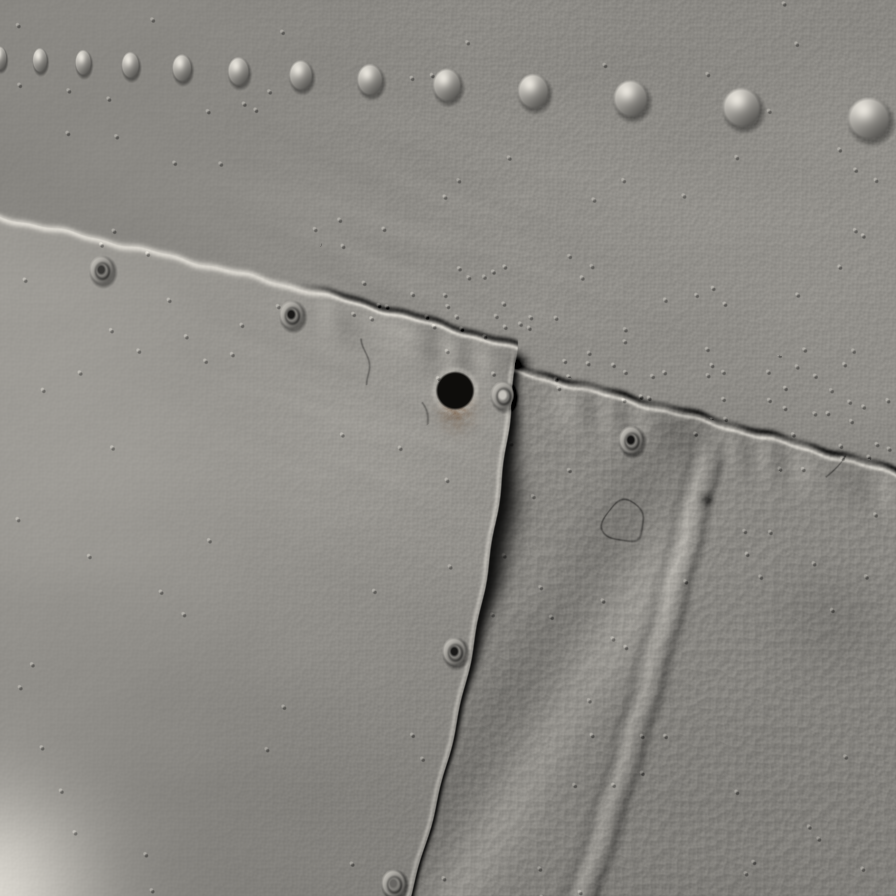
Reproduce this texture procedurally as a WebGL 1 fragment shader.

```glsl
precision highp float;
uniform vec2 u_resolution;

float glow(float d, float w) { return exp(-d * d / (w * w)); }
float spot(vec2 d, float w) { return glow(length(d), w); }
float fill(float d, float w) { return 1.0 - smoothstep(-w, w, d); }

vec2 hash2(vec2 p) {
  vec3 a = fract(p.xyx * vec3(0.1031, 0.103, 0.0973));
  a += dot(a, a.yzx + 33.33);
  return fract((a.xx + a.yz) * a.zy);
}

// Distance to the nearest seed, and that seed's random id
vec2 cells(vec2 p) {
  vec2 best = vec2(9.0, 0.0);
  for (int j = -1; j <= 1; j++)
    for (int i = -1; i <= 1; i++) {
      vec2 id = floor(p) + vec2(float(i), float(j));
      vec2 seed = hash2(id);
      float d = length(id + 0.15 + 0.7 * seed - p);
      if (d < best.x) best = vec2(d, fract(seed.x * 17.0 + seed.y * 5.0));
    }
  return best;
}

float waves(vec2 p) {
  float sum = 0.0, amp = 0.5;
  for (int i = 0; i < 5; i++) {
    sum += amp * sin(p.x + 1.7 * sin(p.y)) * cos(p.y - 0.6 * p.x);
    p = mat2(1.5, 1.1, -1.1, 1.5) * p + 2.3;
    amp *= 0.55;
  }
  return sum;
}

float segment(vec2 p, vec2 a, vec2 v) {
  p -= a;
  return length(p - v * clamp(dot(p, v) / dot(v, v), 0.0, 1.0));
}

float speck(vec2 p, float density) {
  vec2 c = cells(p);
  return step(1.0 - density, c.y) * fill(c.x - 0.14, 0.08);
}

void dome(inout float tone, vec2 n) {
  tone -= 0.2 * fill(length(n - vec2(0.15, 0.22)) - 1.08, 0.22);
  float lit = 0.57 - 0.13 * n.x - 0.17 * n.y + 0.22 * spot(n + vec2(0.2, 0.35), 0.5);
  tone = mix(tone, lit, fill(length(n) - 1.0, 0.12));
}

void popRivet(inout float tone, vec2 d, float core) {
  vec2 n = d / vec2(0.0125, 0.0145);
  tone -= 0.22 * fill(length(n - 0.2) - 1.15, 0.2);
  tone = mix(tone, 0.57 - 0.12 * (n.x + n.y), fill(length(n) - 1.0, 0.14));
  tone -= 0.2 * glow(length(n - 0.1) - 0.6, 0.14);
  tone = mix(tone, core, fill(length(n) - 0.36, 0.14));
}

void main() {
  vec2 q = gl_FragCoord.xy / u_resolution;
  q.y = 1.0 - q.y; // measured downward from the top
  float px = 1.0 / u_resolution.y;

  // Signed distances to the sheet edges
  float wobble = 0.0014 * sin(q.x * 63.0) + 0.0008 * sin(q.x * 151.0);
  float drop = max(q.y - 0.388, 0.0), xr = q.x - 0.58;
  float side = q.x - 0.577 + 0.088 * drop + 0.173 * drop * drop - 0.001 * sin(q.y * 70.0);
  float seamL = q.y - 0.242 - 0.215 * q.x - 0.07 * q.x * q.x - wobble;
  float seamR = q.y - 0.414 - 0.255 * xr - 0.035 * xr * xr - wobble;
  float left = fill(side, px), right = 1.0 - left;
  float rightPanel = right * fill(-seamR, px);

  // Broad light over the three sheets
  float dim = smoothstep(0.55, 1.0, q.y), slant = q.x + 0.62 * q.y;
  float tone = 0.53 + 0.035 * smoothstep(0.0, 0.5, q.x) * glow(q.y - 0.27, 0.2);
  float leftTone = 0.555 - 0.055 * dim
    + 0.055 * spot(q - vec2(0.0, 0.43), 0.35)
    + 0.035 * spot(q - vec2(0.42, 0.47), 0.15)
    + 0.34 * spot(q - vec2(-0.02, 1.0), 0.12);
  float rightTone = 0.535 - 0.04 * dim
    + 0.07 * glow(slant - 1.13, 0.035) * smoothstep(0.5, 0.65, q.y)
    - 0.05 * glow(slant - 1.05, 0.04)
    - 0.05 * spot(q - vec2(0.93, 0.69), 0.06);
  tone = mix(tone, leftTone, left * fill(-seamL, px));
  tone = mix(tone, rightTone, rightPanel);

  // Mottling, brushed smears and pebbled paint
  tone += 0.016 * waves(q * vec2(9.0, 13.0));
  tone += 0.035 * spot(q - vec2(0.46, 0.36), 0.2) * waves(vec2(q.x * 14.0, q.y * 55.0 - q.x * 18.0));
  float focus = 0.35 + 0.65 * smoothstep(0.1, 0.6, q.x);
  vec2 lit = q + vec2(0.0016, 0.0022);
  float grain = cells(lit * 230.0).x - cells(q * 230.0).x;
  float pebble = cells(lit * 95.0).x - cells(q * 95.0).x;
  tone += focus * (0.035 * grain + (0.04 + 0.06 * rightPanel) * pebble);

  // Debris along the seam
  float open = smoothstep(0.32, 0.4, q.x);
  float density = 0.02 + 0.2 * open * glow(seamL + 0.03, 0.055);
  tone += 0.13 * speck(lit * 75.0, density) - 0.2 * speck(q * 75.0, density);

  // Dents and cracks below the seam
  float hang = open * glow(mix(seamR, seamL, left) - 0.025, 0.025);
  tone += 0.05 * hang * sin(q.x * 105.0 + 2.0 * sin(q.x * 37.0));
  vec2 bent = q + 0.003 * sin(q.yx * 120.0);
  float crack = abs(length(bent - vec2(0.697, 0.583)) - 0.023);
  crack = min(crack, segment(bent, vec2(0.406, 0.376), vec2(0.006, 0.05)));
  crack = min(crack, segment(bent, vec2(0.47, 0.45), vec2(0.008, 0.025)));
  crack = min(crack, segment(bent, vec2(0.925, 0.53), vec2(0.015, -0.02)));
  tone -= 0.16 * glow(crack, 0.0013);

  // Raised bead down the right sheet
  float e = q.y - 0.475;
  float bead = q.x - 0.797 + 0.212 * e + 0.125 * e * e - 0.0012 * sin(q.y * 75.0);
  tone += smoothstep(0.0, 0.05, e) * rightPanel
    * (0.1 * glow(bead + 0.006, 0.008) - 0.13 * glow(bead - 0.014, 0.006) - 0.06 * glow(bead + 0.02, 0.007));
  tone -= 0.22 * spot(q - vec2(0.789, 0.558), 0.007);

  // Overlap shadow and lit lip of the vertical edge
  float below = smoothstep(0.385, 0.41, q.y);
  float gap = 0.004 + 0.019 * glow(q.y - 0.59, 0.12);
  tone *= 1.0 - 0.88 * below * right * glow(max(side, 0.0), gap);
  tone += 0.14 * below * left * glow(side + 0.004, 0.0025);

  // Bright lips and dark crevices of the upper seams
  tone += left * (0.25 * glow(seamL - 0.001, 0.0045 - 0.002 * open) - 0.34 * open * glow(seamL + 0.005, 0.0035));
  float chip = 0.3 + 0.12 * sin(q.x * 83.0);
  tone += right * (0.24 * glow(seamR - 0.003, 0.0025) - chip * glow(seamR + 0.004, 0.0035));
  tone -= 0.3 * spot(q - vec2(0.582, 0.405), 0.009);

  // Receding row of domed rivets
  for (int i = 0; i < 13; i++) {
    float k = float(i), x = 0.0428 * k / (1.0 - 0.0392 * k);
    vec2 center = vec2(x, 0.065 + 0.05 * x + 0.02 * x * x);
    dome(tone, (q - center) / vec2(0.007 + 0.016 * x, 0.0125 + 0.01 * x));
  }

  // Fasteners along the sheet edges
  popRivet(tone, q - vec2(0.113, 0.301), 0.22);
  popRivet(tone, q - vec2(0.325, 0.351), 0.1);
  popRivet(tone, q - vec2(0.561, 0.441), 0.76);
  popRivet(tone, q - vec2(0.704, 0.491), 0.08);
  popRivet(tone, q - vec2(0.507, 0.727), 0.1);
  popRivet(tone, q - vec2(0.439, 0.986), 0.4);

  // Open hole with a rusty rim
  vec2 h = q - vec2(0.508, 0.436);
  float hole = length(h) - 0.0205;
  tone += 0.08 * glow(hole - 0.003, 0.003);
  vec3 color = tone * vec3(1.01, 0.995, 0.96);
  float rust = spot(h - vec2(0.002, 0.023), 0.018) * (0.3 + 0.3 * waves(q * 240.0));
  color = mix(color, vec3(0.42, 0.29, 0.18), clamp(rust, 0.0, 1.0));
  color = mix(color, vec3(0.055, 0.05, 0.042), fill(hole, 0.0018));
  gl_FragColor = vec4(clamp(color, 0.0, 1.0), 1.0);
}
```
